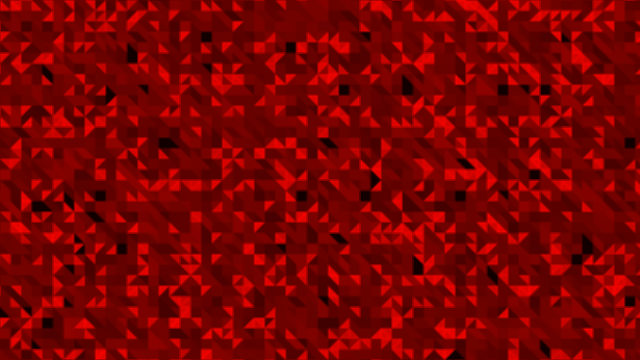
A Shadertoy shader for this background:

```glsl
#define ROWS 34.0          // cells over the canvas height
#define SOFTNESS 0.27      // edge blur, in cells
#define TAPS 5             // blur samples per axis
#define RISING_SHARE 0.45  // cells split along the rising diagonal
#define LIT_SHARE 0.165    // bright triangles
#define PIT_SHARE 0.016    // nearly black facets
#define DARK_MEAN 0.415
#define DARK_SPREAD 0.165
#define LIT_LEVEL 0.72
#define LIT_SPREAD 0.16
#define RIM_GLOW 0.10

float hash(vec2 p) {
    return fract(sin(dot(p, vec2(127.1, 311.7))) * 43758.5453);
}

// Tone of a dark facet, shared by every piece with the same id
float darkTone(vec2 id) {
    float spread = hash(id + 11.3) + hash(id + 47.9) - 1.0;
    float tone = DARK_MEAN + DARK_SPREAD * spread;
    return hash(id + 83.1) < PIT_SHARE ? 0.07 : tone;
}

// Brightness of the triangle mosaic at p, in cells
float mosaic(vec2 p) {
    vec2 cell = floor(p);
    vec2 f = p - cell;

    // Split the cell; mirroring turns a falling diagonal into a rising one
    bool rising = hash(cell + 5.7) < RISING_SHARE;
    if (rising) f.x = 1.0 - f.x;
    float across = f.x + f.y - 1.0;
    bool upper = across > 0.0;

    // Bright triangles with a faint rim
    vec2 triangleId = cell + (upper ? 151.3 : 219.7);
    if (hash(triangleId) < LIT_SHARE) {
        vec2 legs = upper ? 1.0 - f : f;
        float edge = min(min(legs.x, legs.y), abs(across) * 0.707);
        float rim = 1.0 - smoothstep(0.04, 0.2, edge);
        return LIT_LEVEL + LIT_SPREAD * hash(triangleId + 31.7) + RIM_GLOW * rim;
    }

    // Lower halves of falling cells join a neighbour into slanted facets
    vec2 owner = cell;
    if (!rising && !upper)
        owner -= hash(cell + 67.3) < 0.5 ? vec2(1.0, 0.0) : vec2(0.0, 1.0);
    return darkTone(owner);
}

void mainImage(out vec4 fragColor, in vec2 fragCoord) {
    vec2 p = fragCoord / iResolution.y * ROWS;

    // Average over a small square to soften the edges
    float tone = 0.0;
    for (int j = 0; j < TAPS; j++)
        for (int i = 0; i < TAPS; i++) {
            vec2 offset = (vec2(i, j) + 0.5) / float(TAPS) - 0.5;
            tone += mosaic(p + offset * SOFTNESS);
        }
    tone /= float(TAPS * TAPS);

    // Red with a trace of green
    fragColor = vec4(tone, 0.015 * tone, 0.0, 1.0);
}
```
